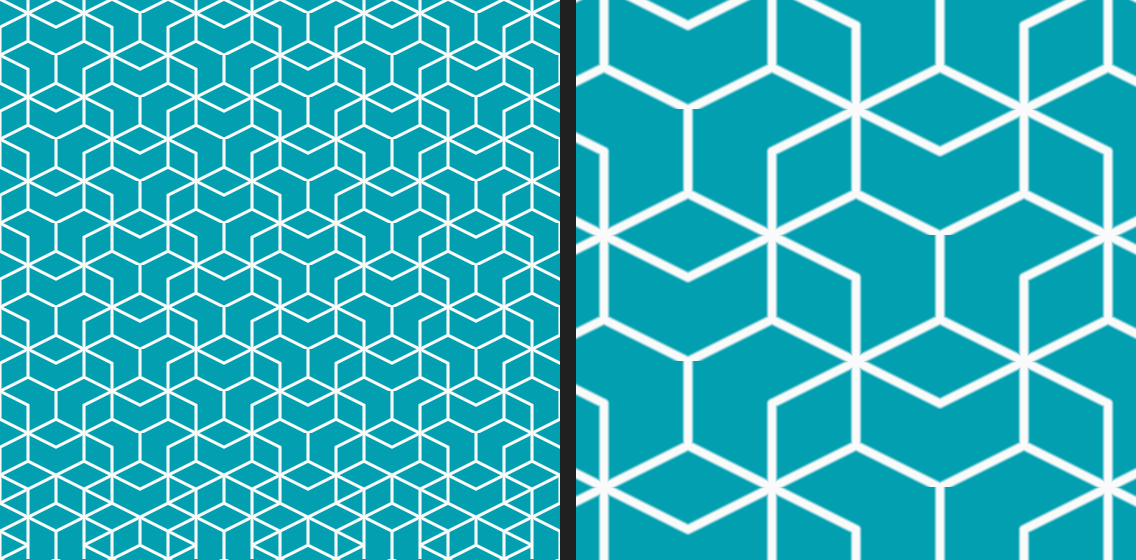
Left: the whole. Right: its middle third, enlarged.
A three.js fragment shader for this pattern:

```glsl
// White line lattice of rhombi, chevrons and open cubes on flat teal.
// One mirrored motif of segments repeats on two half-shifted 6 x 6 grids;
// a band along the bottom adds struts that close the cubes and triangles.
#define COLUMNS 20.0
#define LEVELS 40.0
#define PERIOD 6.0
#define LEVEL_OFFSET 0.06
#define LINE_WIDTH 0.0055
#define EDGE_SOFTNESS 0.0012
#define BAND_TOP 33.5
#define BAND_FOOT 37.5
#define GROUND vec3(0.006, 0.624, 0.692)
#define LINE_COLOUR vec3(0.98)

varying vec2 vUv;

// Distance in canvas units to a segment given in lattice units.
float segment(vec2 p, vec2 a, vec2 b) {
  vec2 toCanvas = 1.0 / vec2(COLUMNS, LEVELS);
  vec2 d = (p - a) * toCanvas;
  vec2 e = (b - a) * toCanvas;
  return length(d - e * clamp(dot(d, e) / dot(e, e), 0.0, 1.0));
}

// Distance to the motifs whose centres repeat from the given lattice point.
float motifs(vec2 p, vec2 centre) {
  vec2 q = mod(p - centre + 0.5 * PERIOD, PERIOD) - 0.5 * PERIOD;
  q.x = abs(q.x);
  vec2 mirrored = vec2(q.x, abs(q.y));
  vec2 star = vec2(1.0, 0.0);

  // Rhombus, outer arms and upright through the star point
  float d = segment(mirrored, star, vec2(0.0, 1.0));
  d = min(d, segment(mirrored, star, vec2(2.0, 1.0)));
  d = min(d, segment(mirrored, star, vec2(1.0, 2.0)));

  // Central stem
  d = min(d, segment(q, vec2(0.0, -3.0), vec2(0.0, -1.0)));

  // Lower chevron, replaced by straight posts at the foot of the band
  if (p.y < BAND_FOOT + 1.0) {
    d = min(d, segment(q, vec2(1.0, 2.0), vec2(0.0, 3.0)));
  } else {
    d = min(d, segment(q, vec2(1.0, 2.0), vec2(1.0, 3.0)));
  }

  // Extra roof and side struts in the bottom band
  if (p.y > BAND_TOP) {
    d = min(d, segment(q, vec2(0.0, -3.0), vec2(1.0, -2.0)));
    d = min(d, segment(q, vec2(1.0, -2.0), vec2(2.0, -1.0)));
  }
  if (p.y > BAND_FOOT) {
    d = min(d, segment(q, vec2(0.0, 1.0), vec2(0.0, 3.0)));
  }
  return d;
}

void main() {
  // Columns count from the left, levels from the top
  vec2 p = vec2(vUv.x * COLUMNS, (1.0 - vUv.y) * LEVELS + LEVEL_OFFSET);
  float d = min(motifs(p, vec2(2.0, 1.0)), motifs(p, vec2(5.0, 4.0)));
  float halfWidth = 0.5 * LINE_WIDTH;
  float ink = 1.0 - smoothstep(halfWidth - EDGE_SOFTNESS, halfWidth + EDGE_SOFTNESS, d);
  gl_FragColor = vec4(mix(GROUND, LINE_COLOUR, ink), 1.0);
}
```
